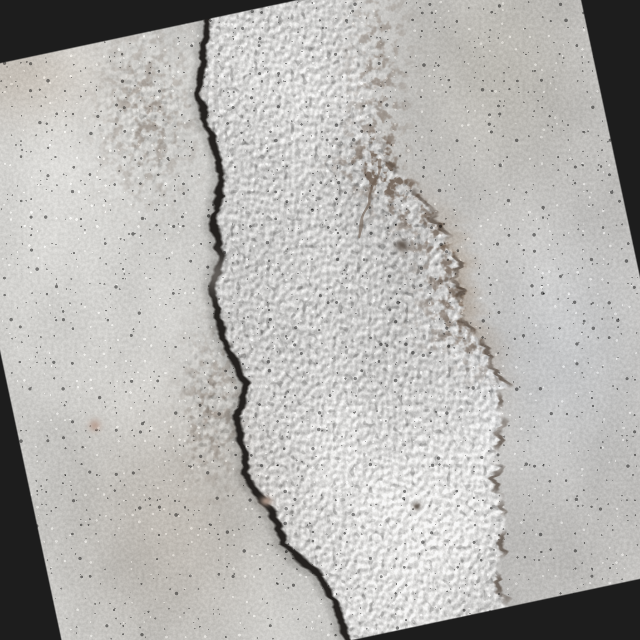
Give the GLSL for this texture, as a Shadertoy shader.

```glsl
const vec3 BACKDROP = vec3(0.112);
const vec3 CRACK_DARK = vec3(0.14, 0.13, 0.12);
const vec3 RUST = vec3(0.43, 0.37, 0.32);

// Horizontal positions at equal steps from the top edge to the bottom edge
const float CRACK[21] = float[21](
    .326, .320, .316, .310, .325, .342, .343, .333, .346, .331, .341,
    .359, .385, .371, .378, .386, .424, .444, .500, .526, .543);
const float RIDGE[21] = float[21](
    .560, .573, .589, .596, .592, .602, .651, .690, .714, .714, .729,
    .766, .785, .789, .771, .776, .789, .786, .772, .803, .820);

vec2 hash2(vec2 p) {
    vec3 q = fract(p.xyx * vec3(.1031, .1030, .0973));
    q += dot(q, q.yzx + 33.33);
    return fract((q.xx + q.yz) * q.zy);
}

vec2 gradientAt(vec2 cell) {
    float a = 6.2832 * hash2(cell).x;
    return vec2(cos(a), sin(a));
}

float gradientNoise(vec2 p) {
    vec2 i = floor(p), f = p - i;
    vec2 w = f * f * f * (f * (f * 6.0 - 15.0) + 10.0);
    vec2 e = vec2(1, 0);
    float low = mix(dot(gradientAt(i), f), dot(gradientAt(i + e), f - e), w.x);
    float high = mix(dot(gradientAt(i + e.yx), f - e.yx),
                     dot(gradientAt(i + 1.0), f - 1.0), w.x);
    return 1.4 * mix(low, high, w.y);
}

float fbm(vec2 p, int octaves) {
    float sum = 0.0, amp = 0.6;
    for (int i = 0; i < octaves; i++) {
        sum += amp * gradientNoise(p);
        p = mat2(1.6, 1.2, -1.2, 1.6) * p + 17.3;
        amp *= 0.55;
    }
    return sum;
}

// Signed distance to a descending path, positive on its right
float pathDistance(float xs[21], vec2 p, float wobble) {
    float t = clamp((1.0 - p.y) * 20.0, 0.0, 19.999);
    int i = int(t);
    float slope = (xs[i + 1] - xs[i]) * 20.0;
    float x = mix(xs[i], xs[i + 1], fract(t));
    x += wobble * fbm(vec2(p.y * 45.0, p.x * 12.0), 3);
    return (p.x - x) / sqrt(1.0 + slope * slope);
}

float blob(vec2 p, vec2 center, vec2 radius) {
    vec2 q = (p - center) / radius;
    return exp(-dot(q, q));
}

float segmentDistance(vec2 p, vec2 a, vec2 b) {
    vec2 d = b - a;
    return length(p - a - d * clamp(dot(p - a, d) / dot(d, d), 0.0, 1.0));
}

float slabDistance(vec2 p, float angle) {
    vec2 u = vec2(cos(angle), sin(angle));
    vec2 q = vec2(dot(p, u), dot(p, vec2(-u.y, u.x)));
    vec2 d = abs(q - vec2(.595, .3835)) - vec2(.501, .498);
    return max(d.x, d.y);
}

// Sparse round pits, one candidate per cell
float pits(vec2 p, float scale, float chance) {
    vec2 cell = floor(p * scale), r = hash2(cell + 7.0);
    vec2 c = 0.3 + 0.4 * hash2(cell + 91.0);
    float size = mix(0.12, 0.28, r.y);
    return step(r.x, chance) * (1.0 - smoothstep(size * 0.5, size, length(fract(p * scale) - c)));
}

void mainImage(out vec4 fragColor, in vec2 fragCoord) {
    vec2 p = fragCoord / iResolution.xy;
    float px = 1.0 / iResolution.y;
    float crack = pathDistance(CRACK, p, 0.008);
    float ridge = pathDistance(RIDGE, p, 0.022);

    // Coarse exposed band between the crack and the ridge
    float soft = mix(0.006, 0.07, smoothstep(0.72, 0.95, p.y));
    float band = smoothstep(-0.004, 0.004, crack) * (1.0 - smoothstep(-soft, soft, ridge));
    float flake = blob(p, vec2(.23, .82), vec2(.07, .12)) + blob(p, vec2(.33, .36), vec2(.045, .11));
    float rough = clamp(band + 0.75 * flake, 0.0, 1.0);

    // Broad stains and light areas
    float cloud = fbm(p * vec2(6.0, 4.0) + 3.0, 4);
    vec3 smoothTone = mix(vec3(.80, .797, .785), vec3(.755, .75, .74), smoothstep(.5, .7, p.x));
    vec3 color = mix(smoothTone, vec3(.825, .823, .818), band);
    color += 0.07 * cloud;
    color += 0.06 * blob(p, vec2(.10, .72), vec2(.13, .20));
    color += 0.08 * blob(p, vec2(.62, .17), vec2(.17, .20)) * band;
    color += vec3(.03, .04, .055) * blob(p, vec2(.88, .45), vec2(.12, .17));
    color -= vec3(.07, .085, .10) * blob(p, vec2(.27, .18), vec2(.14, .18));
    color -= vec3(.03, .05, .07) * blob(p, vec2(.03, .88), vec2(.12, .07));
    color -= vec3(.03, .035, .05) * blob(p, vec2(.78, .90), vec2(.12, .16));
    color -= 0.05 * blob(p, vec2(.62, .56), vec2(.12, .18)) * band;

    // Granular relief lit from the upper left
    vec2 g = p * vec2(125.0, 110.0);
    float relief = gradientNoise(g) - gradientNoise(g + vec2(-.35, .45));
    float grain = 0.13 * relief + 0.11 * fbm(g * 1.6, 2);
    float fine = fbm(p * 190.0, 2);
    color += mix(0.07 * fine, grain, rough);
    color -= 0.16 * rough * smoothstep(.25, .65, gradientNoise(g * 0.85 + 40.0));

    // Weathered brown clumps
    float clump = smoothstep(-.10, .40, fbm(p * 58.0, 3));
    float eroded = smoothstep(-.10, -.01, ridge) * (1.0 - smoothstep(-.004, .012, ridge));
    eroded *= smoothstep(.36, .48, p.y) * (1.0 - smoothstep(.72, .82, p.y));
    float upper = 0.5 * blob(p, vec2(.59, .88), vec2(.045, .16)) + 0.6 * blob(p, vec2(.60, .75), vec2(.025, .05));
    float scatter = 0.75 * eroded + upper + 0.45 * flake;
    color = mix(color, RUST, clamp(scatter * clump, 0.0, 0.85));
    float halo = smoothstep(.045, .0, ridge) * smoothstep(-.01, .0, ridge);
    color -= vec3(.06, .09, .12) * halo * blob(p, vec2(.73, .55), vec2(.09, .16));

    // Broken shadow line along the ridge
    float broken = smoothstep(-.35, .25, gradientNoise(vec2(p.y * 30.0, 4.0)));
    float edge = 1.0 - smoothstep(.0015, .007, abs(ridge + .002));
    edge *= broken * (1.0 - smoothstep(.70, .82, p.y));
    color = mix(color, RUST * 0.75, 0.75 * edge);

    // Pits, chips and a hairline
    float marks = 0.45 * pits(p, 75.0, .10) + 0.35 * pits(p + .37, 130.0, .10);
    color *= 1.0 - marks;
    color += 0.12 * pits(p + .61, 95.0, .10);
    float chips = blob(p, vec2(.651, .209), vec2(.006)) + blob(p, vec2(.628, .617), vec2(.010, .008));
    color = mix(color, RUST * 0.7, min(0.8 * chips, 1.0));
    color = mix(color, vec3(.70, .58, .52), 0.7 * blob(p, vec2(.148, .335), vec2(.009)));
    vec2 bent = p + vec2(.006 * gradientNoise(p * 40.0), 0.0);
    float hair = segmentDistance(bent, vec2(.595, .75), vec2(.560, .63));
    color = mix(color, RUST, 0.65 * (1.0 - smoothstep(.001, .0035, hair)));

    // Main crack with a worn lip and a partly filled stretch
    color -= 0.12 * (1.0 - smoothstep(.004, .018, abs(crack + .004)));
    float width = 0.0055 + 0.0022 * gradientNoise(vec2(p.y * 38.0, 9.0));
    float gap = 1.0 - smoothstep(width - .0015 - px, width + .001 + px, abs(crack));
    float fill = 0.6 * blob(p, vec2(.34, .57), vec2(.03, .03));
    color = mix(color, mix(CRACK_DARK, vec3(.55, .53, .51), fill), gap);
    color = mix(color, vec3(.66, .58, .53), blob(p, vec2(.416, .217), vec2(.009, .007)));

    float slab = 1.0 - smoothstep(-px, px, slabDistance(p, radians(12.0)));
    fragColor = vec4(mix(BACKDROP, clamp(color, 0.0, 0.97), slab), 1.0);
}
```
